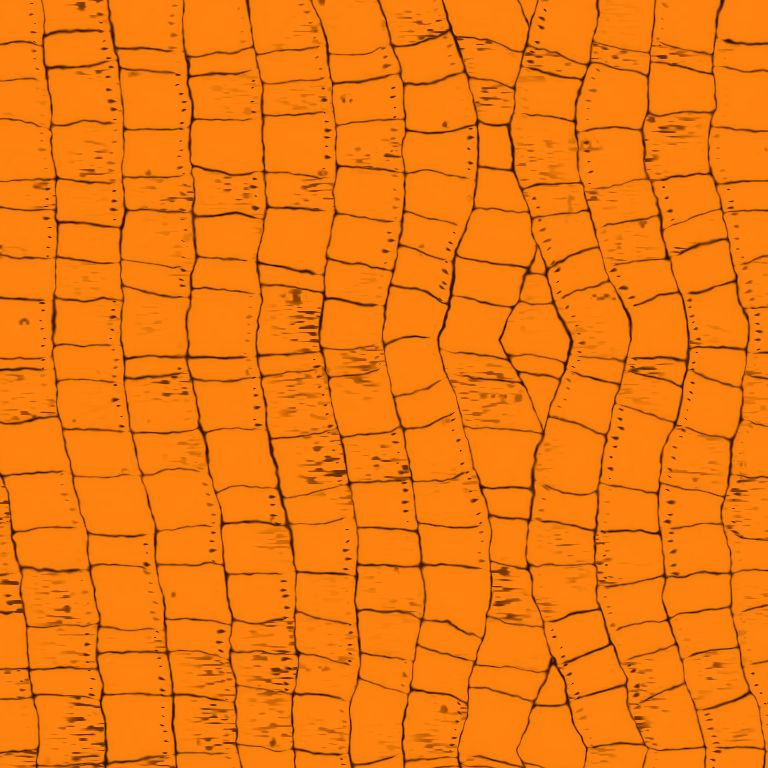
A Shadertoy shader for this texture:

```glsl
// Orange reptile hide: wavy columns of scales that bulge away from a seam.
// Columns come from a mirrored, warped x axis; each is cut by jittered rows,
// then inked with creases, rows of small pits, fine streaks and spots.

const vec3 HIDE = vec3(1.0, 0.512, 0.062);
const vec3 CREASE = vec3(0.20, 0.08, 0.0);
const float SEAM_X = 0.656;        // seam position at mid height
const float SEAM_LEAN = 0.038;
const float SEAM_HALF = 0.024;     // half width where the seam is narrow
const float BULGE = 0.080;
const float BULGE_PERIOD = 0.533;
const float BULGE_Y = 0.557;
const float WIDTH_LEFT = 0.092;    // column widths on each side
const float WIDTH_RIGHT = 0.086;
const float ROW_HEIGHT = 0.058;
const float PIT_STEP = 0.0125;
const float LINE_SOFT = 0.0028;

float hash(vec2 p) {
    vec3 q = fract(vec3(p.xyx) * 0.1031);
    q += dot(q, q.yzx + 33.33);
    return fract((q.x + q.y) * q.z);
}

float noise(vec2 p) {
    vec2 i = floor(p), f = fract(p);
    f = f * f * (3.0 - 2.0 * f);
    return mix(mix(hash(i), hash(i + vec2(1, 0)), f.x),
               mix(hash(i + vec2(0, 1)), hash(i + vec2(1, 1)), f.x), f.y);
}

float smoothMin(float a, float b, float k) {
    float h = max(k - abs(a - b), 0.0) / k;
    return min(a, b) - h * h * k * 0.25;
}

// Distance to the nearest row crease; also gives the cell index
float rowCrease(float v, float f, float column, out float cell) {
    float nearest = 1.0, base = floor(v / ROW_HEIGHT);
    cell = base - 2.0;
    for (float i = -2.0; i <= 2.0; i++) {
        float row = base + i;
        vec2 id = vec2(column, row);
        float shift = 0.55 * (hash(vec2(row, 71.0)) - 0.5) + 0.42 * (hash(id) - 0.5);
        float tilt = 0.009 * (hash(id + 31.7) - 0.5);
        float bow = 0.008 * (hash(id + 57.3) - 0.5) * f * (1.0 - f) * 4.0;
        float d = v - ((row + 0.5 + shift) * ROW_HEIGHT + tilt * (f - 0.5) + bow);
        if (d > 0.0) cell = row;
        // Creases thin out on the pitted side of the scale
        float fade = smoothstep(0.22, 0.04, f) * 0.004 * hash(id + 13.1);
        float halfWidth = mix(-0.0006, 0.0005, hash(id + 91.9));
        nearest = min(nearest, abs(d) - halfWidth + fade);
    }
    return nearest;
}

// Tapered dark pits lined up near the seam side of a scale
float pits(float v, float across, vec2 cellId) {
    float n = floor(v / PIT_STEP);
    vec2 id = vec2(n, cellId.x);
    float dy = v - (n + 0.5 + 0.45 * (hash(id) - 0.5)) * PIT_STEP;
    float dx = across - 0.0130 - 0.005 * (hash(id + 8.3) - 0.5);
    float size = mix(0.35, 1.15, hash(id + 4.1));
    float taper = 1.0 + 0.35 * clamp(dx / 0.004, -1.0, 1.0);
    float r = length(vec2(dx / 0.0056, dy / (0.0023 * taper))) / size;
    float present = smoothstep(0.15, 0.85, hash(cellId + 23.0));
    return present * smoothstep(1.25, 0.25, r);
}

void mainImage(out vec4 fragColor, in vec2 fragCoord) {
    vec2 uv = fragCoord / iResolution.y;
    vec2 p = uv;
    p += 0.011 * (vec2(noise(uv * 15.0), noise(uv * 13.0 + 40.0)) - 0.5);
    p += 0.006 * (vec2(noise(uv * 36.0 + 9.0), noise(uv * 36.0 + 70.0)) - 0.5);
    p += 0.0022 * (vec2(noise(uv * 120.0), noise(uv * 120.0 + 30.0)) - 0.5);

    // Kinked wave that pushes the columns outwards
    float phase = (p.y - BULGE_Y) / BULGE_PERIOD;
    phase -= round(phase);
    float t = 1.0 - 2.0 * abs(phase);
    float wave = t * t * (1.6 - 0.6 * t);

    // Mirrored column coordinate; the lower left side leans further
    float x = p.x - SEAM_X + SEAM_LEAN * (p.y - 0.5);
    x -= 0.05 * smoothstep(0.0, 0.5, -x) * smoothstep(0.55, 0.0, p.y);
    float side = x < 0.0 ? -1.0 : 1.0;
    float width = x < 0.0 ? WIDTH_LEFT : WIDTH_RIGHT;
    float decay = exp(-abs(x) / (x < 0.0 ? 0.25 : 0.5));
    float u = (abs(x) - SEAM_HALF - BULGE * wave * decay) / width;

    float f = fract(u), column = floor(u) + 20.0 * side;
    float border = min(f, 1.0 - f) * width;
    float slope = -sign(phase) * (3.2 * t - 1.8 * t * t) * 2.0 / BULGE_PERIOD;
    slope *= BULGE * decay * smoothstep(1.0, 0.8, t);
    float v = p.y + slope * (f - 0.5) * width;

    // Inside the seam, a wedge opens where the bulge is wide
    if (u < 0.0) {
        float wedge = SEAM_HALF + 0.06 * wave - 0.14 * (wave - 0.4);
        border = min(-u * width, abs(x - wedge));
        column = x > wedge ? 50.0 : 51.0;
        f = clamp(0.5 + x / 0.16, 0.0, 1.0);
        v = p.y + 0.15 * x;
    }

    float cell;
    float row = rowCrease(v, f, column, cell);
    vec2 cellId = vec2(column, cell);
    float heavy = noise(uv * vec2(19.0, 17.0) + 5.0);
    float rough = noise(uv * 150.0 + 11.0) - 0.5;
    float borderWidth = mix(-0.0005, 0.0014, heavy * heavy) + 0.0012 * rough;
    float crease = smoothMin(border - borderWidth, row - 0.0006 * rough, 0.006);
    float soft = max(LINE_SOFT, 1.3 / iResolution.y);
    float ink = 1.0 - smoothstep(-0.0010, soft, crease);
    ink *= 0.72 + 0.45 * noise(uv * 75.0);

    // Surface marks: pits, then short streaks and spots beside them
    float pitInk = u > 0.0 ? pits(v, f * width, cellId) : 0.0;
    float streakArea = smoothstep(0.38, 0.70, noise(uv * vec2(17.0, 24.0) + 3.0));
    streakArea *= smoothstep(0.40, 0.85, hash(cellId + 47.0)) * smoothstep(1.0, 0.3, f);
    vec2 grain = vec2(uv.x + 0.12 * uv.y, uv.y + 0.003 * noise(uv * 40.0));
    float streaks = smoothstep(0.58, 0.90, noise(grain * vec2(80.0, 370.0))) * streakArea;
    float spots = smoothstep(0.92, 0.99, noise(uv * 31.0 + 17.0))
                * smoothstep(0.30, 0.75, noise(uv * 190.0));
    ink = max(max(ink, 0.85 * pitInk), max(0.75 * streaks, 0.6 * spots));

    // Soft rim shading and faint mottling
    ink += 0.055 * exp(-max(crease, 0.0) / 0.005);
    ink += 0.04 * max(noise(uv * 90.0) - 0.65, 0.0);
    ink = clamp(ink, 0.0, 1.0);
    vec3 color = mix(HIDE, CREASE, ink);
    color.b *= pow(1.0 - ink, 3.0);
    fragColor = vec4(color, 1.0);
}
```
